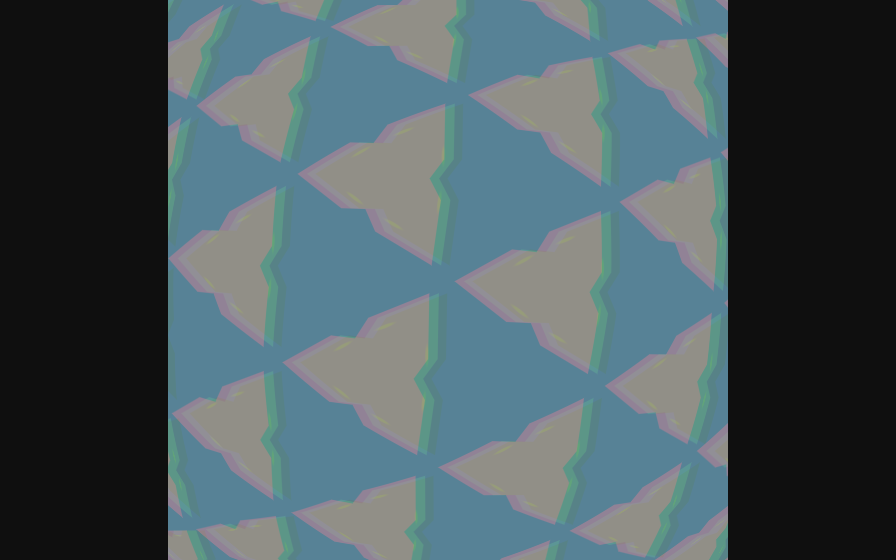
Give the GLSL for this pattern, as a Shadertoy shader.

```glsl
const vec3 BORDER = vec3(0.06);
const vec3 GROUND = vec3(0.34, 0.51, 0.59);
const vec3 STAR = vec3(0.57, 0.56, 0.53);
const vec3 FRINGE_TINT = vec3(0.02, 0.03, 0.0);  // lift where red has slipped away
const vec3 GLINT_TINT = vec3(0.02, 0.05, -0.05);
const float TILT = 0.08;            // lattice rotation, radians
const float LENS_BEND = 1.6;        // strength of the bulge
const float LENS_SCALE = 2.93;
const float RED_SHIFT = -0.017;     // channel slips, in canvas heights
const float BLUE_SHIFT = 0.015;
const vec2 CELL = vec2(3.0, 1.7320508);
const vec2 TIP = vec2(0.865, 0.0);  // outline of one half arm
const vec2 SHOULDER = vec2(0.395, 0.31);
const vec2 NOTCH = vec2(0.178, 0.307);
const vec2 GLINT_POS = vec2(0.37, 0.217);
const vec2 GLINT_SIZE = vec2(0.095, 0.016);
const float THIRD_TURN = 2.0943951;

// Bulging lens: screen position to flat pattern position
vec2 lens(vec2 p) {
    float r = max(length(p), 1e-4);
    float c = cos(TILT), s = sin(TILT);
    return mat2(c, s, -s, c) * p * (LENS_SCALE * tan(LENS_BEND * r) / r);
}

// Width of one pixel in pattern units
float pixelWidth(vec2 p) {
    float c = cos(LENS_BEND * length(p));
    return LENS_SCALE * LENS_BEND / (pow(abs(c), 1.5) * iResolution.y);
}

// Offset from the nearest point of a triangular lattice
vec2 latticeOffset(vec2 p) {
    p.x -= 1.0;
    vec2 a = mod(p + 0.5 * CELL, CELL) - 0.5 * CELL;
    vec2 b = mod(p, CELL) - 0.5 * CELL;
    return dot(a, a) < dot(b, b) ? a : b;
}

// Fold the three mirrored arms onto one half arm
vec2 foldArms(vec2 q) {
    float angle = atan(q.y, -q.x);
    angle = mod(angle + 0.5 * THIRD_TURN, THIRD_TURN) - 0.5 * THIRD_TURN;
    return length(q) * vec2(cos(angle), abs(sin(angle)));
}

// Signed distance to the line from a to b, positive on its right
float lineSide(vec2 q, vec2 a, vec2 b) {
    vec2 d = normalize(b - a);
    return dot(q - a, vec2(d.y, -d.x));
}

// x: star coverage, y: glint coverage
vec2 starLayer(vec2 p) {
    float w = pixelWidth(p);
    vec2 q = foldArms(latticeOffset(lens(p)));
    float d = max(lineSide(q, TIP, SHOULDER), lineSide(q, SHOULDER, NOTCH));

    // Thin sliver lying along the arm's edge
    vec2 along = normalize(SHOULDER - TIP);
    vec2 g = q - GLINT_POS;
    vec2 e = vec2(dot(g, along), dot(g, vec2(along.y, -along.x))) / GLINT_SIZE;
    float glint = 1.0 - smoothstep(0.5, 1.3, length(e));
    return vec2(1.0 - smoothstep(-0.7 * w, 0.7 * w, d), glint);
}

void mainImage(out vec4 fragColor, in vec2 fragCoord) {
    vec2 p = (fragCoord - 0.5 * iResolution.xy) / iResolution.y;

    // Red slips left and blue slips right
    vec2 red = starLayer(p - vec2(RED_SHIFT, 0.0));
    vec2 green = starLayer(p);
    vec2 blue = starLayer(p - vec2(BLUE_SHIFT, 0.0));
    vec3 cover = vec3(red.x, green.x, blue.x);

    vec3 color = mix(GROUND, STAR, cover);
    color += FRINGE_TINT * cover.g * (1.0 - cover.r);
    color += GLINT_TINT * green.y * cover.g;

    // Dark bars beside the square panel
    float px = 1.0 / iResolution.y;
    float panel = 1.0 - smoothstep(-0.5 * px, 0.5 * px, abs(p.x) - 0.5);
    fragColor = vec4(mix(BORDER, color, panel), 1.0);
}
```
